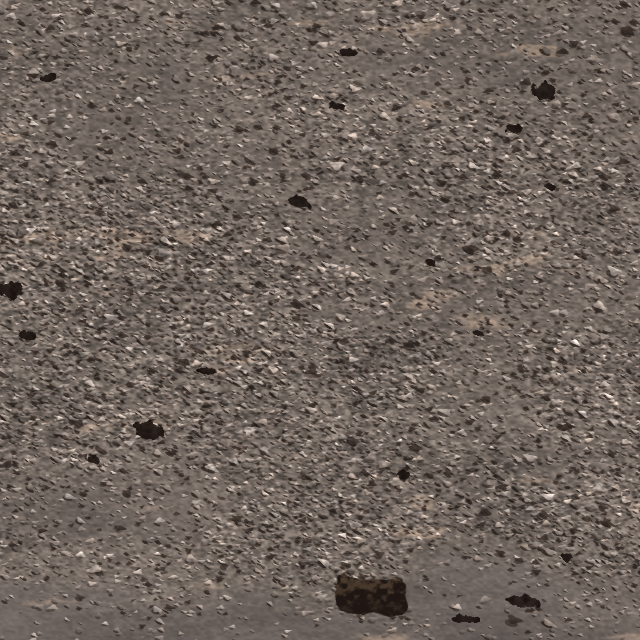
Write a WebGL 1 fragment shader that draws this texture.

```glsl
precision highp float;
uniform vec2 u_resolution;

const vec3 GROUND = vec3(0.455, 0.415, 0.385);
const vec3 SAND   = vec3(0.405, 0.372, 0.355);
const vec3 STONE  = vec3(0.45, 0.41, 0.385);
const vec3 PALE   = vec3(0.80, 0.755, 0.725);
const vec3 TAN    = vec3(0.68, 0.585, 0.51);
const vec3 SHADOW = vec3(0.19, 0.15, 0.13);
const vec3 ROCK   = vec3(0.12, 0.088, 0.075);
const vec3 RUST   = vec3(0.30, 0.235, 0.185);

const vec2 FINE_CELLS   = vec2(100.0, 165.0);
const vec2 MEDIUM_CELLS = vec2(66.0, 108.0);
const vec2 COARSE_CELLS = vec2(44.0, 68.0);
const vec2 BLOCK_CENTER = vec2(0.58, 0.068);
const vec2 BLOCK_HALF   = vec2(0.054, 0.028);
const float TILT = 0.14;        // downhill lean of the pebbles
const float SOFTNESS = 0.0017;  // edge blur in canvas units
const float GRIT = 0.42;        // contrast of the finest grain
const float BROAD = 0.22;       // contrast of the wide patches
const float DARK_SHARE = 0.17;  // share of pebbles that are dark
const int ROCK_COUNT = 18;

float hash(vec2 p) {
  vec3 q = fract(vec3(p.xyx) * 0.1031);
  q += dot(q, q.yzx + 33.33);
  return fract((q.x + q.y) * q.z);
}

vec2 hash2(vec2 p) {
  return vec2(hash(p), hash(p + 117.3));
}

float noise(vec2 p) {
  vec2 i = floor(p), f = fract(p);
  f = f * f * (3.0 - 2.0 * f);
  return mix(mix(hash(i), hash(i + vec2(1, 0)), f.x),
             mix(hash(i + vec2(0, 1)), hash(i + vec2(1, 1)), f.x), f.y);
}

float fbm(vec2 p) {
  float sum = 0.0, amp = 0.533;
  for (int i = 0; i < 4; i++) {
    sum += amp * noise(p);
    p = p * 2.03 + 19.7;
    amp *= 0.5;
  }
  return sum;
}

float cover(float dist) {
  float blur = max(SOFTNESS, 0.75 / u_resolution.y);
  return 1.0 - smoothstep(-blur, blur, dist);
}

// Share of ground covered by gravel: sparse on the sandy foot and far slope
float gravel(vec2 p) {
  float clump = fbm(p * vec2(4.0, 9.0) + 3.0);
  float foot = smoothstep(0.03, 0.24, p.y + 0.07 * p.x + 0.2 * (clump - 0.5));
  float far = mix(1.0, 0.65, smoothstep(0.65, 1.0, p.y));
  return mix(0.12, 1.0, foot) * far * mix(0.6, 1.1, smoothstep(0.3, 0.6, clump));
}

// One scattered layer of top-lit pebbles, each with a shadow at lower left
vec3 pebbles(vec3 color, vec2 uv, vec2 cells, float amount, float seed) {
  vec2 home = floor(uv * cells);
  for (int j = -1; j <= 1; j++) {
    for (int i = -1; i <= 1; i++) {
      vec2 id = home + vec2(i, j);
      vec2 place = hash2(id + seed), kind = hash2(id + seed + 51.7);
      vec2 center = (id + 0.15 + 0.7 * place) / cells;
      if (kind.x > amount * gravel(center)) continue;
      float lot = hash(id + seed + 83.1);
      float size = mix(0.24, 0.46, kind.y) / cells.x;
      vec2 d = uv - center;
      d.y += d.x * (TILT + 0.8 * (lot - 0.5));
      d.y *= mix(1.5, 2.4, place.x);
      float wobble = 1.0 + 0.25 * sin(3.0 * atan(d.y, d.x + 1e-5) + 40.0 * lot);
      float body = length(d) * wobble - size;
      float shade = length(d + vec2(0.45, 1.1) * size) - size * 0.95;
      float brightness = pow(hash(id + seed + 29.9), 1.8);
      vec3 tone = mix(STONE, mix(PALE, TAN, 0.6 * place.y), brightness);
      tone = mix(tone, SHADOW, 0.9 * step(hash(id + seed + 13.3), DARK_SHARE));
      tone *= 1.0 + 0.15 * clamp(d.y / size, -1.0, 1.0);
      color = mix(color, SHADOW, cover(shade) * mix(0.2, 0.95, lot));
      color = mix(color, tone, cover(body) * 0.92);
    }
  }
  return color;
}

// Ragged dark stones strewn over the slope
vec3 darkRocks(vec3 color, vec2 uv) {
  float ragged = fbm(uv * 95.0) - 0.5;
  for (int i = 0; i < ROCK_COUNT; i++) {
    vec2 id = vec2(float(i), 7.0);
    vec2 d = uv - hash2(id * 3.7 + 5.0);
    float size = mix(0.009, 0.023, pow(hash(id + 61.0), 2.0));
    d.y = d.y * mix(1.4, 2.6, hash(id + 23.0)) + 0.2 * d.x;
    float dist = length(d) - size + 0.025 * ragged;
    color = mix(color, ROCK + 0.12 * ragged, cover(dist) * 0.93);
  }
  return color;
}

// The large pitted block at the foot
vec3 block(vec3 color, vec2 uv) {
  vec2 d = uv - BLOCK_CENTER;
  d.y += 0.06 * d.x;
  vec2 q = abs(d) - BLOCK_HALF + 0.008;
  float dist = length(max(q, 0.0)) + min(max(q.x, q.y), 0.0) - 0.008;
  dist += 0.014 * (fbm(uv * 60.0) - 0.5);
  float pits = smoothstep(0.42, 0.75, fbm(uv * vec2(95.0, 120.0) + 9.0));
  float lit = smoothstep(-BLOCK_HALF.y, BLOCK_HALF.y, d.y);
  return mix(color, mix(ROCK, RUST, pits * mix(0.35, 1.0, lit)), cover(dist));
}

void main() {
  vec2 uv = gl_FragCoord.xy / u_resolution;
  float stony = gravel(uv);

  // Ground with wind streaks and a few pale outcrops
  vec3 color = mix(SAND, GROUND, smoothstep(0.1, 0.6, stony));
  vec2 streak = vec2(uv.x, uv.y - 0.12 * uv.x);
  color *= 1.0 + 0.16 * (fbm(streak * vec2(5.0, 55.0)) - 0.5);
  float outcrop = smoothstep(0.71, 0.79, fbm(uv * vec2(6.0, 24.0) + 41.0));
  color = mix(color, TAN, 0.6 * outcrop);

  color = pebbles(color, uv, FINE_CELLS, 0.66, 11.0);
  color = pebbles(color, uv, MEDIUM_CELLS, 0.3, 207.0);
  color = pebbles(color, uv, COARSE_CELLS, 0.08, 401.0);

  // Fine grit over everything loose, and wide patches of tone
  vec2 leaning = vec2(uv.x, uv.y + TILT * uv.x);
  float grit = noise(leaning * vec2(120.0, 210.0)) + noise(leaning * vec2(190.0, 310.0)) - 1.0;
  color *= 1.0 + GRIT * grit * mix(0.2, 1.0, stony);
  color *= 1.0 + BROAD * (fbm(uv * vec2(5.0, 11.0) + 70.0) - 0.5);

  color = darkRocks(color, uv);
  color = block(color, uv);
  gl_FragColor = vec4(color, 1.0);
}
```
